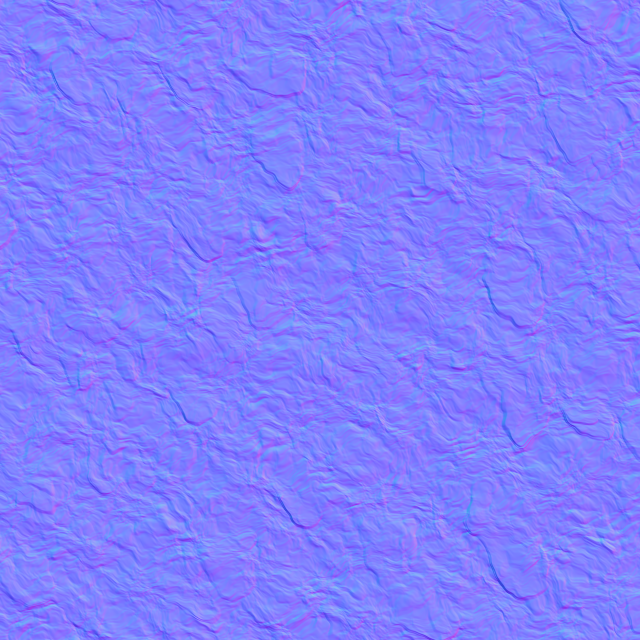
Reproduce this texture map procedurally as a Shadertoy shader.

```glsl
// Tangent-space normal map of rough trowelled plaster with overlapping tongue-shaped flaps.

#define FLAP_CELL    0.118   // spacing of the large flaps
#define FLAP_HEIGHT  0.0034  // step at a flap's rim
#define FLAP_SHARE   0.66    // part of the cells that hold a flap
#define FLAP_ANGLE  -1.0     // direction in which flap tips point
#define SWELL        0.0034  // broad unevenness
#define CREASE       0.0036  // diagonal creases
#define WRINKLE      0.0030  // bundles of parallel wrinkles
#define GRAIN        0.0014  // fine surface tooth
#define SAMPLE_STEP  0.0009  // half width of the slope filter
#define RELIEF       1.0     // overall steepness

vec2 hash2(vec2 p) {
    vec3 q = fract(p.xyx * vec3(0.1031, 0.1030, 0.0973));
    q += dot(q, q.yzx + 33.33);
    return fract((q.xx + q.yz) * q.zy);
}

vec2 latticeGradient(vec2 cell) {
    float a = 6.2832 * hash2(cell).x;
    return vec2(cos(a), sin(a));
}

float gradientNoise(vec2 p) {
    vec2 i = floor(p), f = p - i;
    vec2 u = f * f * f * (f * (f * 6.0 - 15.0) + 10.0);
    vec2 e = vec2(0.0, 1.0);
    float low  = mix(dot(latticeGradient(i), f),
                     dot(latticeGradient(i + e.yx), f - e.yx), u.x);
    float high = mix(dot(latticeGradient(i + e.xy), f - e.xy),
                     dot(latticeGradient(i + e.yy), f - e.yy), u.x);
    return mix(low, high, u.y);
}

// Coordinates along and across a direction
vec2 along(vec2 p, float angle) {
    vec2 d = vec2(cos(angle), sin(angle));
    return vec2(dot(p, d), dot(p, vec2(-d.y, d.x)));
}

float fbm(vec2 p, int octaves) {
    float sum = 0.0, amp = 1.0;
    for (int i = 0; i < octaves; i++) {
        sum += amp * gradientNoise(p);
        p = along(p, 0.25) * 2.03 + 17.3;
        amp *= 0.5;
    }
    return sum;
}

// Noise folded into a narrow, slightly rounded valley
float creaseNoise(vec2 p) {
    float n = gradientNoise(p);
    return sqrt(n * n + 0.0012);
}

// Scattered tongues: thin at the root, steep at the tip and lower left side
float flaps(vec2 p, float cellSize, float rim, float share, float slim) {
    vec2 q = p / cellSize, home = floor(q);
    float top = 0.0;
    for (int y = -1; y <= 1; y++)
    for (int x = -1; x <= 1; x++) {
        vec2 cell = home + vec2(x, y);
        vec2 place = hash2(cell + 11.7), kind = hash2(cell + 53.1);
        if (kind.x > share) continue;
        float width = slim * mix(0.17, 0.33, kind.y);
        float len = mix(0.38, 0.66, place.y);
        vec2 f = along(q - cell - place, FLAP_ANGLE + 1.1 * (kind.x / share - 0.5));
        float d = length(vec2(f.x - clamp(f.x, -len, 0.0), f.y)) - width;
        float body = 1.0 - smoothstep(-rim, rim, d);
        float rise = smoothstep(-len - width, -0.1 * len, f.x);
        float lean = 1.0 - 0.7 * smoothstep(-width, width, f.y);
        top = max(top, body * rise * lean * mix(0.4, 1.0, place.x));
    }
    return top;
}

float surfaceHeight(vec2 p) {
    // Ragged outlines
    vec2 bend = vec2(gradientNoise(p * 14.0), gradientNoise(p * 14.0 + 37.0));
    vec2 fray = vec2(gradientNoise(p * 52.0 + 5.0), gradientNoise(p * 52.0 + 71.0));
    vec2 w = p + 0.024 * bend + 0.006 * fray;

    // Large flaps over slim flakes of two sizes
    float flap = flaps(w, FLAP_CELL, 0.028, FLAP_SHARE, 1.0);
    float flake = flaps(w + 3.7, FLAP_CELL * 0.55, 0.05, 0.8, 0.75);
    float chip = flaps(w + 8.1, FLAP_CELL * 0.27, 0.085, 0.8, 0.8);
    float smoothing = 1.0 - 0.45 * smoothstep(0.1, 0.6, flap);

    // Creases falling to the right, at three scales
    float crease = creaseNoise(along(w, -0.42) * vec2(9.0, 20.0))
                 + 0.5 * creaseNoise(along(w, -0.85) * vec2(11.0, 34.0) + 9.0)
                 + 0.3 * creaseNoise(along(w, -0.1) * vec2(26.0, 58.0) + 31.0);

    // Wrinkle bundles: nearly level ones, and a few steep ones
    float levelMask = smoothstep(0.0, 0.35, gradientNoise(p * 8.5 + 21.0));
    float steepMask = smoothstep(0.12, 0.42, gradientNoise(p * 5.5 + 63.0));
    float wrinkle = levelMask * creaseNoise(along(w, 0.22) * vec2(16.0, 56.0))
                  + 0.6 * steepMask * creaseNoise(along(w, -1.4) * vec2(14.0, 50.0));

    float swell = fbm(along(p, -0.3) * vec2(6.0, 9.0), 2);
    float tooth = fbm(along(w, -0.15) * vec2(40.0, 58.0), 3);

    return SWELL * swell + FLAP_HEIGHT * (flap + 0.5 * flake + 0.2 * chip)
         + smoothing * (CREASE * crease + WRINKLE * wrinkle + GRAIN * tooth);
}

void mainImage(out vec4 fragColor, in vec2 fragCoord) {
    vec2 p = fragCoord / iResolution.y + 2.0;
    vec2 e = vec2(SAMPLE_STEP, 0.0);
    vec2 slope = vec2(surfaceHeight(p + e.xy) - surfaceHeight(p - e.xy),
                      surfaceHeight(p + e.yx) - surfaceHeight(p - e.yx)) / (2.0 * SAMPLE_STEP);
    vec3 normal = normalize(vec3(-RELIEF * slope, 1.0));
    fragColor = vec4(normal * 0.5 + vec3(0.505, 0.5, 0.505), 1.0);
}
```
